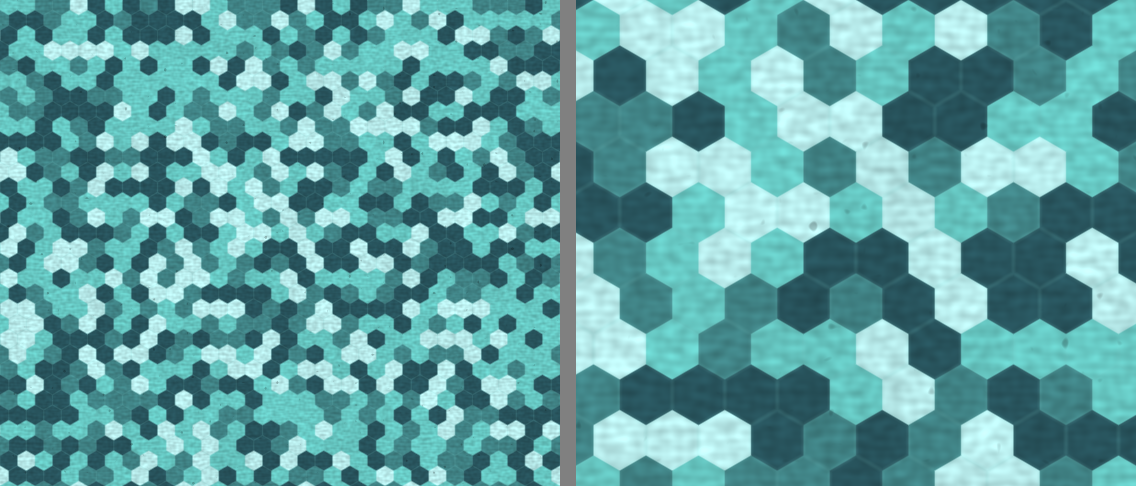
Left: the whole. Right: its middle third, enlarged.
Write a Shadertoy shader that draws this pattern.

```glsl
// Seamless mosaic of 32 x 32 hexagons in four random teal tones, printed on worn woven cloth.

// Two random values in 0..1 for a non-negative integer cell
vec2 hash2(vec2 cell, uint seed) {
    uvec2 q = uvec2(cell) * uvec2(1597u, 3812u) + uvec2(seed * 977u, seed * 613u);
    q = q * 1664525u + 1013904223u;
    q.x += q.y * 1664525u;
    q.y += q.x * 1664525u;
    q ^= q >> 16u;
    q.x += q.y * 1664525u;
    q.y += q.x * 1664525u;
    q ^= q >> 16u;
    return vec2(q & 65535u) / 65535.0;
}

// Contribution of one lattice corner to the gradient noise
float corner(vec2 cell, vec2 offset, vec2 period, uint seed) {
    float angle = 6.2832 * hash2(mod(cell, period), seed).x;
    return dot(vec2(cos(angle), sin(angle)), offset);
}

// Gradient noise that wraps after a whole number of cells
float wrapNoise(vec2 uv, vec2 period, uint seed) {
    vec2 p = uv * period, i = floor(p), f = p - i;
    vec2 s = f * f * f * (f * (f * 6.0 - 15.0) + 10.0);
    vec2 e = vec2(1, 0);
    return mix(
        mix(corner(i, f, period, seed), corner(i + e, f - e, period, seed), s.x),
        mix(corner(i + e.yx, f - e.yx, period, seed), corner(i + 1.0, f - 1.0, period, seed), s.x),
        s.y);
}

// Picks one of four tones by its share of the area, with a slight shift in brightness
vec3 cellColour(vec2 cell) {
    vec2 rnd = hash2(mod(cell, 32.0), 7u);
    vec3 tone = rnd.x < 0.31 ? vec3(0.155, 0.325, 0.36)
              : rnd.x < 0.52 ? vec3(0.25, 0.51, 0.52)
              : rnd.x < 0.83 ? vec3(0.40, 0.78, 0.76)
                             : vec3(0.72, 0.92, 0.92);
    return tone * (0.98 + 0.04 * rnd.y);
}

void mainImage(out vec4 fragColor, in vec2 fragCoord) {
    vec2 uv = fragCoord / iResolution.xy;
    vec2 p = uv * 32.0 - vec2(0.0, 0.67);
    float blur = 32.0 / iResolution.x;

    // Blend the hexagons that cover this point, across smooth edges
    vec3 colour = vec3(0);
    float total = 0.0, rim = 0.0;
    for (int k = 0; k < 4; k++) {
        float row = floor(p.y) + float(k / 2);
        float shift = 0.5 * mod(row, 2.0);
        float column = floor(p.x - shift) + float(k % 2);
        vec2 d = abs(p - vec2(column + shift, row)) * vec2(1.0, 0.866);
        float hex = max(d.x, dot(d, vec2(0.5, 0.866)));
        float cover = 1.0 - smoothstep(0.5 - blur, 0.5 + blur, hex);
        colour += cover * cellColour(vec2(column, row));
        rim += cover * smoothstep(0.43, 0.5, hex);
        total += cover;
    }
    colour /= total;

    // Faint pale outline
    colour = mix(colour, vec3(0.45, 0.75, 0.74), 0.13 * rim / total);

    // Horizontal threads, mottled fading and sparse dark flecks
    float threads = wrapNoise(uv, vec2(60, 190), 1u);
    float mottle = wrapNoise(uv, vec2(150, 130), 2u);
    float fading = wrapNoise(uv, vec2(9, 8), 3u);
    float flecks = smoothstep(0.46, 0.62, wrapNoise(uv, vec2(100, 87), 4u));
    colour *= 1.0 + 0.13 * threads + 0.12 * mottle + 0.04 * fading;
    colour *= 1.0 - 0.22 * flecks;

    fragColor = vec4(colour, 1.0);
}
```
